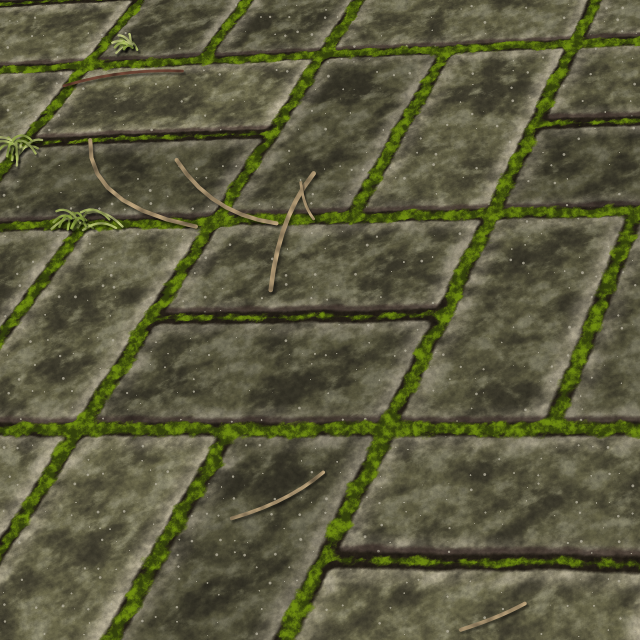
This texture is drawn by a three.js fragment shader. Its source:

```glsl
// Mossy paving in a basket weave: square cells of two bricks, alternately
// laid flat and upright, seen in perspective. The canvas is unprojected to
// the ground grid; gradient noise adds stains, worn rims, moss and grit.
varying vec2 vUv;

const vec3 STONE_DARK = vec3(0.22, 0.21, 0.16);
const vec3 STONE_MID = vec3(0.36, 0.35, 0.25);
const vec3 STONE_LIGHT = vec3(0.47, 0.46, 0.37);
const vec3 STONE_WORN = vec3(0.64, 0.61, 0.53);
const vec3 SOIL = vec3(0.13, 0.11, 0.08);
const vec3 MOSS_DARK = vec3(0.20, 0.25, 0.05);
const vec3 MOSS_BRIGHT = vec3(0.43, 0.54, 0.07);
const vec3 TWIG = vec3(0.62, 0.54, 0.41);
const vec3 BARK = vec3(0.39, 0.25, 0.19);
const vec3 GRASS = vec3(0.48, 0.56, 0.22);

vec2 hash2(vec2 p) {
  p = vec2(dot(p, vec2(127.1, 311.7)), dot(p, vec2(269.5, 183.3)));
  return fract(sin(p) * 43758.55);
}

float gradNoise(vec2 p) {
  vec2 i = floor(p), f = fract(p);
  vec2 w = f * f * f * (f * (f * 6.0 - 15.0) + 10.0);
  vec2 e = vec2(1.0, 0.0);
  float a = dot(hash2(i) * 2.0 - 1.0, f);
  float b = dot(hash2(i + e.xy) * 2.0 - 1.0, f - e.xy);
  float c = dot(hash2(i + e.yx) * 2.0 - 1.0, f - e.yx);
  float d = dot(hash2(i + e.xx) * 2.0 - 1.0, f - e.xx);
  return mix(mix(a, b, w.x), mix(c, d, w.x), w.y);
}

float fbm(vec2 p) {
  float sum = 0.0, amp = 0.6;
  for (int i = 0; i < 5; i++) {
    sum += amp * gradNoise(p);
    p = mat2(1.6, 1.2, -1.2, 1.6) * p + 7.3;
    amp *= 0.55;
  }
  return sum;
}

// Canvas point to ground grid, solving the perspective for (column, row)
vec2 unproject(vec2 p) {
  vec2 origin = vec2(0.124, 0.329), depth = vec2(-0.0374, 0.1259);
  vec2 column = vec2(0.4584, -0.0123) - depth.x * p;
  vec2 row = vec2(0.2541, 0.4076) - depth.y * p;
  vec2 r = p - origin;
  return vec2(r.x * row.y - r.y * row.x, column.x * r.y - column.y * r.x)
    / (column.x * row.y - column.y * row.x);
}

float roundBox(vec2 p, vec2 halfSize, float radius) {
  vec2 d = abs(p) - halfSize + radius;
  return length(max(d, 0.0)) + min(max(d.x, d.y), 0.0) - radius;
}

float segment(vec2 p, vec2 a, vec2 b) {
  vec2 ab = b - a;
  return length(p - a - ab * clamp(dot(p - a, ab) / dot(ab, ab), 0.0, 1.0));
}

// Curved strand with a soft shadow, for twigs and grass blades
vec3 strand(vec3 under, vec2 p, vec2 a, vec2 b, vec2 c, float width, vec3 tint) {
  float d = 1.0, shade = 1.0;
  vec2 from = a;
  for (int i = 1; i <= 7; i++) {
    float t = float(i) / 7.0;
    vec2 to = mix(mix(a, b, t), mix(b, c, t), t);
    d = min(d, segment(p, from, to));
    shade = min(shade, segment(p + vec2(-0.003, 0.004), from, to));
    from = to;
  }
  under *= 1.0 - 0.4 * smoothstep(width * 2.2, 0.0, shade);
  tint *= 1.0 + 0.6 * gradNoise(p * 70.0);
  return mix(under, tint, smoothstep(width + 0.001, width - 0.001, d));
}

vec3 tuft(vec3 col, vec2 p, vec2 root, float size) {
  for (int i = 0; i < 14; i++) {
    vec2 h = hash2(root * 91.0 + float(i));
    vec2 base = root + (h.yx - 0.5) * size * 0.5;
    float angle = h.x * 6.283;
    vec2 tip = base + vec2(cos(angle), 0.7 * sin(angle)) * size * (0.4 + 0.7 * h.y);
    vec2 bend = mix(base, tip, 0.5) + vec2(0.0, 0.3 * size);
    col = strand(col, p, base, bend, tip, 0.0018, mix(GRASS, vec3(0.68, 0.70, 0.46), h.y));
  }
  return col;
}

vec3 paving(vec2 p) {
  // Brick layout
  vec2 g = unproject(p);
  g += 0.012 * vec2(gradNoise(g * 5.0), gradNoise(g * 5.0 + 31.0));
  vec2 cell = floor(g), f = fract(g);
  float upright = mod(cell.x + cell.y, 2.0);
  vec2 size = mix(vec2(1.0, 0.5), vec2(0.5, 1.0), upright);
  vec2 id = hash2(cell * 2.0 + floor(f / size) + 17.0);
  vec2 local = (fract(f / size) - 0.5) * size;
  vec2 halfSize = size * 0.5 - 0.029;
  float d = roundBox(local, halfSize, 0.02) + 0.012 * fbm(g * 22.0);

  // Stained stone with pale rims and a dark front edge
  vec2 q = g + id * 20.0;
  float stain = fbm(q * 4.5), mottled = fbm(q * 13.0 + 5.0), grain = fbm(p * 100.0);
  vec3 stone = mix(STONE_DARK, STONE_MID, smoothstep(-0.28, 0.12, stain + 0.5 * mottled));
  stone = mix(stone, STONE_LIGHT, smoothstep(0.0, 0.4, stain * 0.7 + mottled + 0.1 * id.x));
  float right = smoothstep(0.09, 0.0, halfSize.x - local.x);
  float rim = smoothstep(-0.085, -0.008, d) * (0.45 + 0.35 * right + 1.1 * mottled);
  stone = mix(stone, STONE_WORN, clamp(rim, 0.0, 0.85));
  float front = smoothstep(0.035, 0.012, local.y + halfSize.y + 0.02 * mottled);
  stone = mix(stone, vec3(0.23, 0.18, 0.16), 0.75 * front);
  stone *= (0.86 + 0.3 * id.y) * (1.0 + 0.4 * grain);

  // Pale grit
  vec2 gritCell = floor(p * 48.0), h = hash2(gritCell);
  float grit = length(fract(p * 48.0) - 0.25 - 0.5 * h);
  float radius = 0.16 * hash2(gritCell + 9.0).x * step(0.6, hash2(gritCell + 4.0).y);
  stone = mix(stone, vec3(0.70, 0.68, 0.61), 0.8 * smoothstep(radius, radius * 0.4 - 0.01, grit));

  // Soil and moss in the joints, sparser between flat bricks
  float sparse = (1.0 - upright) * smoothstep(0.08, 0.04, abs(f.y - 0.5));
  float clump = fbm(g * 17.0 + 3.0);
  float growth = smoothstep(-0.004, 0.014, d + 0.045 * clump - 0.016 * sparse);
  vec3 moss = mix(MOSS_DARK, MOSS_BRIGHT, smoothstep(-0.25, 0.35, fbm(p * 75.0) + 0.6 * clump));
  vec3 ground = SOIL * (1.0 + 0.7 * grain);
  vec3 col = mix(stone, ground, smoothstep(-0.008, 0.008, d));
  return mix(col, moss, growth);
}

void main() {
  vec2 p = vUv;
  vec3 col = paving(p);

  // Fallen twigs
  col = strand(col, p, vec2(0.10, 0.866), vec2(0.19, 0.893), vec2(0.285, 0.889), 0.0022, BARK);
  col = strand(col, p, vec2(0.141, 0.781), vec2(0.135, 0.68), vec2(0.306, 0.646), 0.0032, TWIG);
  col = strand(col, p, vec2(0.276, 0.75), vec2(0.33, 0.665), vec2(0.432, 0.651), 0.0032, TWIG);
  col = strand(col, p, vec2(0.49, 0.729), vec2(0.435, 0.66), vec2(0.423, 0.547), 0.0036, TWIG);
  col = strand(col, p, vec2(0.47, 0.715), vec2(0.473, 0.68), vec2(0.49, 0.658), 0.0022, TWIG);
  col = strand(col, p, vec2(0.362, 0.19), vec2(0.45, 0.215), vec2(0.505, 0.262), 0.0028, TWIG);
  col = strand(col, p, vec2(0.72, 0.016), vec2(0.78, 0.035), vec2(0.82, 0.057), 0.0030, TWIG);

  // Grass tufts
  col = tuft(col, p, vec2(0.125, 0.655), 0.06);
  col = tuft(col, p, vec2(0.025, 0.77), 0.05);
  col = tuft(col, p, vec2(0.20, 0.93), 0.03);
  gl_FragColor = vec4(col, 1.0);
}
```
